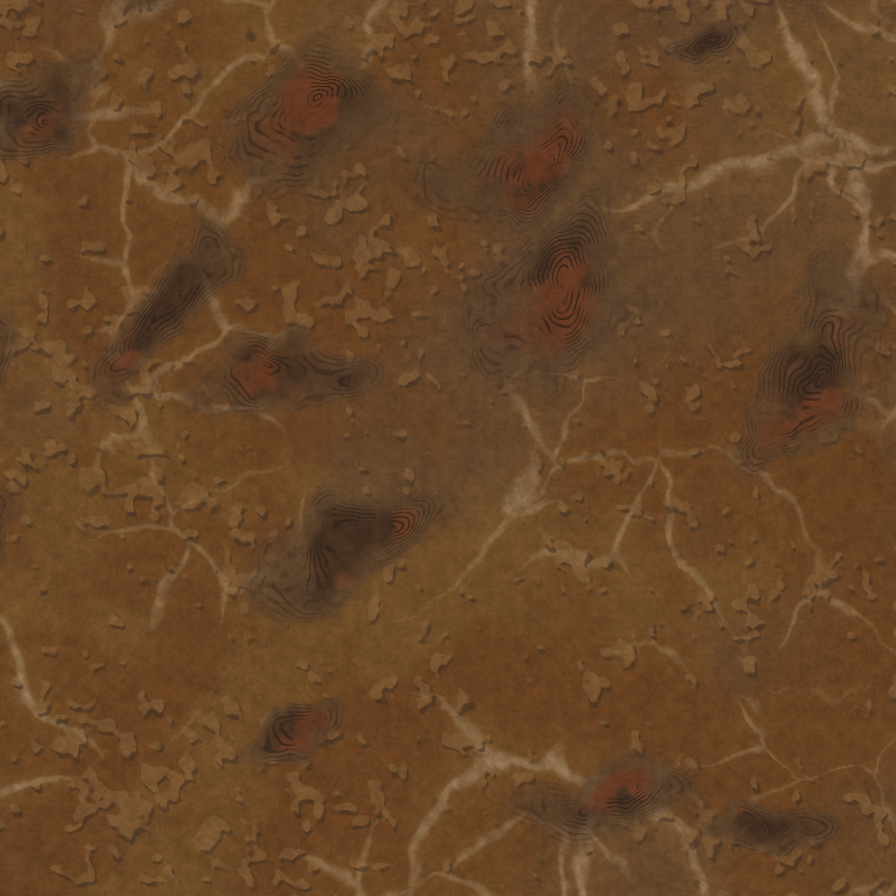
Write a Shadertoy shader that draws this texture.

```glsl
// Weathered brown stone with pale branching veins, dark grained knots and small flecks.

const vec3 RUST_BROWN = vec3(0.405, 0.255, 0.130);
const vec3 GREY_BROWN = vec3(0.385, 0.272, 0.170);
const vec3 OCHRE      = vec3(0.445, 0.315, 0.165);
const vec3 VEIN_PALE  = vec3(0.560, 0.450, 0.330);
const vec3 FLECK_TAN  = vec3(0.510, 0.370, 0.225);
const vec3 KNOT_GREY  = vec3(0.335, 0.245, 0.170);
const vec3 KNOT_RED   = vec3(0.410, 0.210, 0.125);
const vec3 KNOT_DARK  = vec3(0.190, 0.130, 0.095);

vec2 hash2(vec2 p) {
    vec2 q = vec2(dot(p, vec2(127.1, 311.7)), dot(p, vec2(269.5, 183.3)));
    return fract(sin(q) * 43758.5453);
}

float noise(vec2 p) {
    vec2 i = floor(p), f = fract(p);
    f = f * f * (3.0 - 2.0 * f);
    float low  = mix(hash2(i).x, hash2(i + vec2(1, 0)).x, f.x);
    float high = mix(hash2(i + vec2(0, 1)).x, hash2(i + vec2(1, 1)).x, f.x);
    return mix(low, high, f.y);
}

float fbm(vec2 p, int octaves) {
    float sum = 0.0, amp = 0.5, total = 0.0;
    for (int i = 0; i < octaves; i++) {
        sum += amp * noise(p);
        total += amp;
        p = mat2(1.6, 1.2, -1.2, 1.6) * p + 7.3;
        amp *= 0.5;
    }
    return sum / total;
}

vec2 warp(vec2 p, float scale, float amount) {
    vec2 n = vec2(fbm(p * scale, 4), fbm(p * scale + 31.7, 4));
    return p + amount * (n - 0.5);
}

// Distance to the nearest Voronoi border, in canvas units
float crackDistance(vec2 p, float scale) {
    p *= scale;
    vec2 cell = floor(p), nearest = vec2(0.0);
    float best = 8.0, border = 8.0;
    for (int k = 0; k < 9; k++) {
        vec2 c = cell + vec2(k % 3 - 1, k / 3 - 1);
        vec2 r = c + hash2(c) - p;
        if (dot(r, r) < best) { best = dot(r, r); nearest = r; }
    }
    for (int k = 0; k < 25; k++) {
        vec2 c = cell + vec2(k % 5 - 2, k / 5 - 2);
        vec2 r = c + hash2(c) - p, side = r - nearest;
        if (dot(side, side) > 1e-4)
            border = min(border, dot(0.5 * (r + nearest), normalize(side)));
    }
    return border / scale;
}

// x: bright core, y: soft halo of a vein network that fades in and out
vec2 veins(vec2 p, float scale, float width, float presence) {
    float d = crackDistance(p, scale);
    float w = width * presence + 1e-4;
    return presence * vec2(1.0 - smoothstep(0.15 * w, w, d), exp(-d / (2.4 * w)));
}

// x: knot strength, y: distance from the knot centre
vec2 knots(vec2 p, float scale) {
    vec2 cell = floor(p * scale), result = vec2(0.0, 1.0);
    for (int k = 0; k < 9; k++) {
        vec2 c = cell + vec2(k % 3 - 1, k / 3 - 1);
        vec2 size = hash2(c + 53.0);
        vec2 r = p - (c + 0.2 + 0.6 * hash2(c + 11.0)) / scale;
        float a = 1.2 * size.y - 1.0;
        r = mat2(cos(a), sin(a), -sin(a), cos(a)) * r;
        float d = length(r * vec2(0.7, 1.25));
        float radius = mix(0.04, 0.115, size.x) * step(0.38, hash2(c + 97.0).x);
        float strength = 1.0 - d / (radius + 1e-4);
        if (strength > result.x) result = vec2(strength, d);
    }
    return result;
}

void mainImage(out vec4 fragColor, in vec2 fragCoord) {
    vec2 p = fragCoord / iResolution.y;

    // Mottled ground
    float cloud = fbm(p * 4.5 + 3.0, 5), tint = fbm(p * 5.5 + 19.0, 5);
    vec3 color = mix(RUST_BROWN, GREY_BROWN, smoothstep(0.42, 0.68, cloud));
    color = mix(color, OCHRE, 0.7 * smoothstep(0.5, 0.7, tint));

    // Veins: broad trunks and thin side branches
    vec2 bent = warp(warp(p, 5.0, 0.17), 24.0, 0.03);
    float trunkMask = smoothstep(0.40, 0.62, fbm(p * 3.6 + 41.0, 3));
    float twigMask = smoothstep(0.46, 0.66, fbm(p * 5.0 + 67.0, 3));
    vec2 trunk = veins(bent, 3.6, 0.013, trunkMask);
    vec2 twig = veins(bent + 5.0, 8.0, 0.008, twigMask);
    float grain = fbm(p * 95.0, 3);
    float halo = max(trunk.y, 0.7 * twig.y);
    float core = max(trunk.x, 0.75 * twig.x);
    color = mix(color, OCHRE * 1.04, 0.7 * halo);
    color = mix(color, VEIN_PALE, core * (0.4 + 0.65 * grain));

    // Embossed flecks in loose clusters
    float cluster = fbm(p * 11.0 + 83.0, 3);
    float cut = mix(0.80, 0.58, smoothstep(0.35, 0.65, cluster));
    vec2 q = warp(p, 30.0, 0.02);
    float lit = smoothstep(cut, cut + 0.10, fbm(q * 62.0, 2));
    float shade = smoothstep(cut, cut + 0.10, fbm((q + vec2(-0.003, 0.005)) * 62.0, 2));
    color = mix(color, KNOT_GREY * 0.8, 0.6 * shade * (1.0 - lit));
    color = mix(color, FLECK_TAN, 0.55 * lit);

    // Knots: grey rim, red patches and dark curved grain
    vec2 knot = knots(warp(p, 7.0, 0.17), 4.0);
    float rim = smoothstep(0.0, 0.35, knot.x);
    float heart = smoothstep(0.3, 0.75, knot.x);
    float patchy = smoothstep(0.42, 0.58, fbm(p * 17.0 + 7.0, 4));
    float wave = 0.5 + 0.5 * sin(knot.y * 850.0 + 14.0 * fbm(p * 20.0, 3));
    float strokes = smoothstep(0.5, 0.95, wave) * smoothstep(0.38, 0.62, fbm(p * 42.0 + 13.0, 3));
    color = mix(color, KNOT_GREY, 0.7 * rim);
    color = mix(color, KNOT_RED, 0.75 * heart * patchy);
    color = mix(color, KNOT_DARK, 0.55 * heart * (1.0 - patchy));
    color = mix(color, KNOT_DARK, strokes * (0.35 * rim + 0.4 * heart));

    // Fine surface grain
    color *= 1.0 + 0.20 * (grain - 0.5) + 0.10 * (noise(p * 330.0) - 0.5);
    fragColor = vec4(color, 1.0);
}
```
